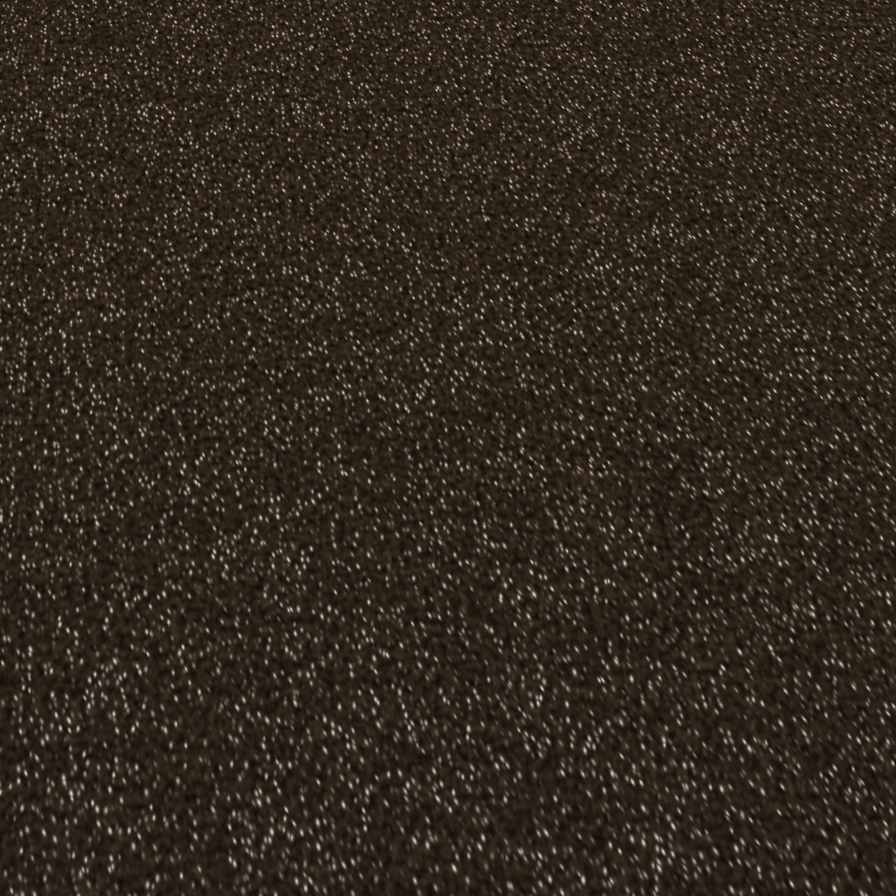
Reproduce this texture procedurally as a three.js fragment shader.

```glsl
varying vec2 vUv;

// Perspective of the cloth
const vec2 VANISHING_POINT = vec2(0.15, 2.6);
const vec2 CELL_DENSITY = vec2(290.0, 610.0);

// Glints, measured in cells
const vec2 GLINT_RADIUS = vec2(0.155, 0.245);
const float GLINT_JITTER = 0.85;
const float GLINT_LEAN = 0.15;
const float GLINT_LEAN_SPREAD = 0.5;
const float GLINT_GAIN = 1.12;
const float GLINT_RARITY = 2.9;

// Cloth shading
const float GRAIN_AMOUNT = 0.7;
const float FIBRE_AMOUNT = 0.5;
const float FOLD_AMOUNT = 0.13;
const float FOLD_GLINT_AMOUNT = 0.25;
const vec2 GRAIN_SCALE = vec2(0.8, 0.9);
const vec2 FIBRE_SCALE = vec2(1.5, 1.3);
const vec2 FOLD_SCALE = vec2(0.08, 0.25);

const vec3 CLOTH_NEAR = vec3(0.150, 0.114, 0.082);
const vec3 CLOTH_FAR = vec3(0.164, 0.126, 0.082);
const vec3 GLINT_NEAR = vec3(0.79, 0.76, 0.73);
const vec3 GLINT_FAR = vec3(0.80, 0.73, 0.64);

vec3 hash3(vec2 p) {
  vec3 q = fract(p.xyx * vec3(0.1031, 0.1030, 0.0973));
  q += dot(q, q.yxz + 33.33);
  return fract((q.xxy + q.yzz) * q.zyx);
}

float cornerGradient(vec2 corner, vec2 offset) {
  float angle = 6.28319 * hash3(corner).x;
  return dot(vec2(cos(angle), sin(angle)), offset);
}

float gradientNoise(vec2 p) {
  vec2 i = floor(p);
  vec2 f = p - i;
  vec2 u = f * f * f * (f * (f * 6.0 - 15.0) + 10.0);
  vec2 e = vec2(1.0, 0.0);
  float low = mix(cornerGradient(i, f), cornerGradient(i + e, f - e), u.x);
  float high = mix(cornerGradient(i + e.yx, f - e.yx),
                   cornerGradient(i + 1.0, f - 1.0), u.x);
  return mix(low, high, u.y);
}

// Projects the canvas onto a plane that recedes upward
vec2 clothPlane(vec2 uv) {
  float depth = 1.0 / (VANISHING_POINT.y - uv.y);
  return CELL_DENSITY * depth * vec2(uv.x - VANISHING_POINT.x, 1.0);
}

// One soft, leaning speck per cell, most of them faint
float glints(vec2 p) {
  vec2 cell = floor(p);
  float light = 0.0;
  for (int y = -1; y <= 1; y++) {
    for (int x = -1; x <= 1; x++) {
      vec2 id = cell + vec2(float(x), float(y));
      vec3 place = hash3(id + 17.0);
      vec3 look = hash3(id + 431.0);
      vec2 d = p - id - 0.5 - GLINT_JITTER * (place.xy - 0.5);
      d.x += d.y * (GLINT_LEAN + GLINT_LEAN_SPREAD * (look.x - 0.5));
      d /= GLINT_RADIUS * mix(0.85, 1.15, look.y);
      float strength = pow(place.z, GLINT_RARITY);
      light = max(light, strength * exp(-0.5 * dot(d, d)));
    }
  }
  return light * GLINT_GAIN;
}

void main() {
  vec2 p = clothPlane(vUv);

  // Dark cloth with grain, fibres and faint cross folds
  float fold = gradientNoise(p * FOLD_SCALE);
  float shade = 1.0 + FOLD_AMOUNT * fold
    + GRAIN_AMOUNT * gradientNoise(p * GRAIN_SCALE)
    + FIBRE_AMOUNT * gradientNoise(p * FIBRE_SCALE + 57.0);
  vec3 cloth = mix(CLOTH_NEAR, CLOTH_FAR, vUv.y) * shade;

  // Sparkle, dimmer inside the folds and warmer far away
  float sparkle = glints(p) * (1.0 + FOLD_GLINT_AMOUNT * fold);
  vec3 glintColor = mix(GLINT_NEAR, GLINT_FAR, vUv.y);

  gl_FragColor = vec4(mix(cloth, glintColor, clamp(sparkle, 0.0, 1.0)), 1.0);
}
```
